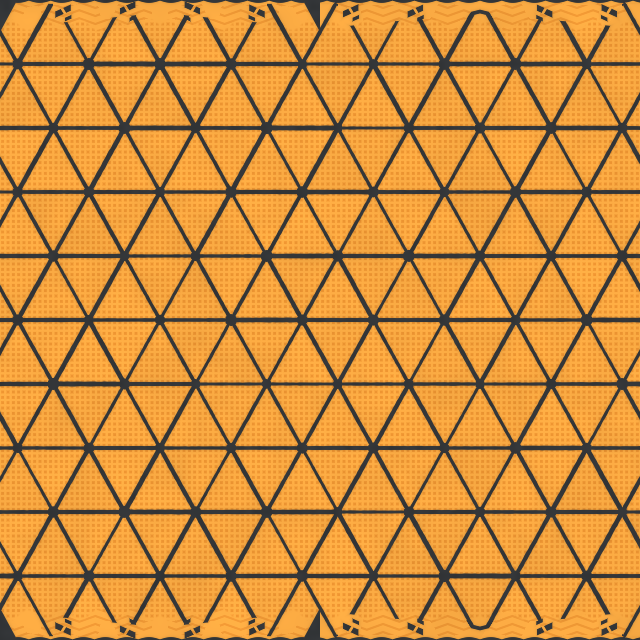
Reproduce this pattern procedurally as a WebGL 1 fragment shader.

```glsl
precision highp float;
// Orange dotted panels under a dark triangular lattice: 9 cells across, 10 rows.
// Three families of lines vary in width per segment and meet in round joints;
// along the top and bottom the lattice breaks up into chips and chevrons.

uniform vec2 u_resolution;

float hash(vec2 p) {
  return fract(sin(dot(p, vec2(127.1, 311.7))) * 43758.5453);
}

float noise(vec2 p) {
  vec2 i = floor(p), f = fract(p);
  f = f * f * (3.0 - 2.0 * f);
  return mix(mix(hash(i), hash(i + vec2(1.0, 0.0)), f.x),
             mix(hash(i + vec2(0.0, 1.0)), hash(i + 1.0), f.x), f.y);
}

// Signed offset to the nearest integer.
float nearest(float v) {
  return fract(v + 0.5) - 0.5;
}

float box(vec2 p, vec2 halfSize) {
  vec2 d = abs(p) - halfSize;
  return max(d.x, d.y);
}

float cover(float d, float pixel) {
  return 1.0 - smoothstep(-0.6 * pixel, 0.6 * pixel, d);
}

// Half width of one line segment.
float halfWidth(vec2 segment) {
  return mix(0.0023, 0.0038, hash(segment));
}

// Distance to the lattice; g holds cell and row coordinates.
float lattice(vec2 g) {
  float falling = g.x + 0.5 * g.y - 0.75;
  float rising = g.x - 0.5 * g.y + 0.25;
  float row = floor(g.y + 0.5);
  float d = abs(g.y - row) * 0.1 - halfWidth(vec2(row, floor(g.x + 0.5 * row - 0.75)));
  d = min(d, abs(nearest(falling)) * 0.0971
      - halfWidth(vec2(floor(falling + 0.5), floor(g.y) + 40.0)));
  d = min(d, abs(nearest(rising)) * 0.0971
      - halfWidth(vec2(floor(rising + 0.5), floor(g.y) + 80.0)));
  vec2 joint = vec2(nearest(g.x + 0.5 * row - 0.75) / 9.0, (g.y - row) * 0.1);
  float radius = mix(0.0075, 0.0095, hash(vec2(row, floor(g.x + 0.5 * row - 0.25))));
  return min(d, length(joint) - radius);
}

// Broken pieces in the edge band: e is depth, m the offset from the half's centre.
float edgePieces(float m, float e, float rightHalf) {
  float v = m * 4.95 - 0.5 * (1.0 - rightHalf);
  float id = floor(v + 0.5);
  vec2 p = vec2(nearest(v) / 9.9, e);
  float slant = 0.45 * p.x;
  float d = box(vec2(p.x, p.y - 0.012 - 0.007 * hash(vec2(id, 3.0)) - slant),
                vec2(0.012, 0.0048));
  d = max(d, 0.0025 - abs(p.x + 0.6 * (p.y - 0.016)));
  d = min(d, box(vec2(p.x + 0.008, p.y - 0.032 - slant), vec2(0.005, 0.0028)));
  // Bent cap over the middle of the right half.
  if (rightHalf > 0.5 && m < 0.08) {
    float x = m * 0.5;
    float bend = 0.018 + 0.25 * x + 1.4 * max(x - 0.014, 0.0);
    d = max(abs(e - bend) - 0.003, x - 0.021);
  }
  // Scalloped rim and corners: solid on the left, a thin stroke on the right.
  float rim = e - 0.001 - 0.0035 * abs(sin(m * 46.0));
  float side = (0.5 - m) * 0.5;
  float corner = (side / 0.027 + e / 0.05 - 1.0) * 0.0235;
  corner = mix(corner, abs(corner) - 0.0018, rightHalf);
  return min(min(d, rim), corner);
}

void main() {
  vec2 uv = gl_FragCoord.xy / u_resolution;
  float pixel = 1.0 / min(u_resolution.x, u_resolution.y);
  vec2 g = uv * vec2(9.0, 10.0);
  float e = min(uv.y, 1.0 - uv.y);
  float rightHalf = step(0.5, uv.x);
  float m = abs(fract(uv.x * 2.0) - 0.5);

  // Panels: slight tone change per triangle, with soft mottling.
  vec2 tile = vec2(floor(g.x + 0.5 * g.y - 0.75) + 20.0 * floor(g.x - 0.5 * g.y + 0.25),
                   floor(g.y));
  float tone = 0.985 + 0.03 * hash(tile) + 0.04 * (noise(uv * 32.0) - 0.5);
  vec3 color = vec3(0.99, 0.675, 0.265) * tone;

  // Square perforations, giving way to chevrons in the edge band.
  float band = 1.0 - smoothstep(0.036, 0.044, e + 0.008 * sin(m * 57.0));
  float dots = cover(box(fract(uv * 120.0) - 0.5, vec2(0.27)), pixel * 120.0);
  float zigzag = e + 0.018 * abs(nearest(m * 9.9));
  float chevron = cover(abs(nearest(zigzag * 80.0)) / 80.0 - 0.0018, pixel);
  chevron *= 0.7 * step(0.4, noise(vec2(m * 18.0, e * 50.0)));
  color = mix(color, vec3(0.91, 0.56, 0.18) * tone, mix(dots * 0.85, chevron, band));

  // Soft darkening beside the lines, then the lines with faint wear.
  float d = lattice(g) + 0.0006 * (noise(uv * 190.0) - 0.5);
  float cut = 0.02 + 0.05 * m;
  cut *= 1.0 - step(mix(0.335, 0.445, rightHalf), m);
  d = max(d, max(cut, 0.006) - e);
  if (e < 0.052) d = min(d, edgePieces(m, e, rightHalf));
  color *= 1.0 - 0.1 * exp(-max(d, 0.0) * 500.0);
  vec3 ink = vec3(0.20, 0.21, 0.22) * (0.94 + 0.12 * noise(uv * 90.0));
  color = mix(color, ink, cover(d, pixel));
  gl_FragColor = vec4(color, 1.0);
}
```
